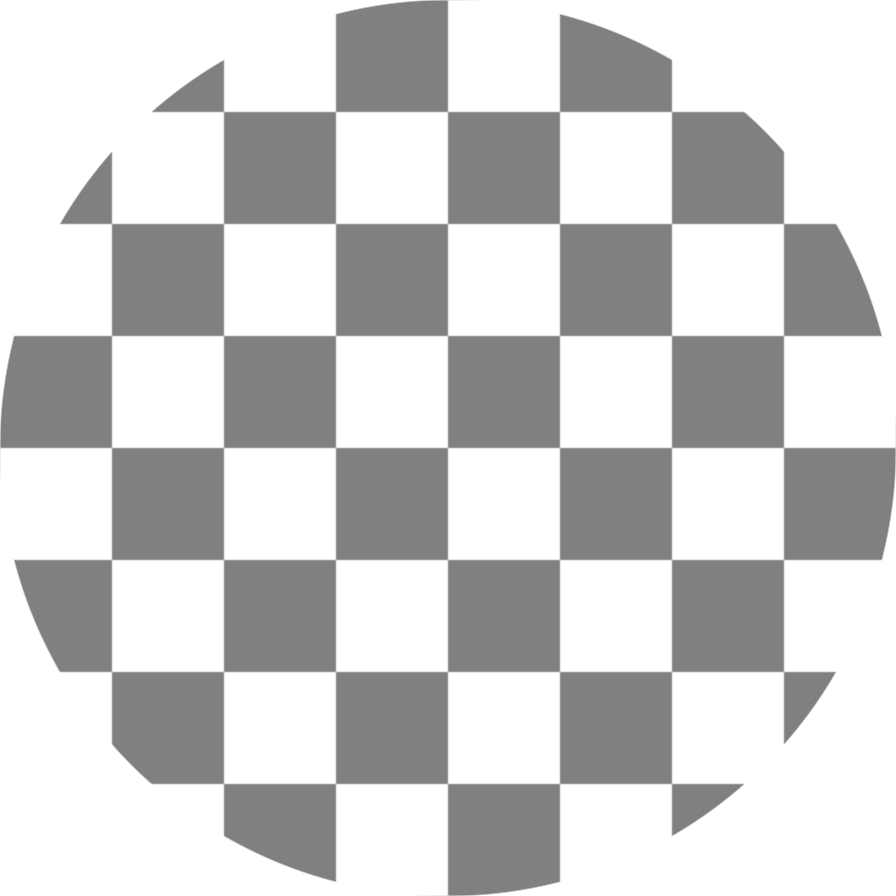
Give the GLSL for this pattern, as a three.js fragment shader.

```glsl
varying vec2 vUv;

const vec3 WHITE = vec3(1.0);
const vec3 GRAY = vec3(0.5);
const float CELLS = 8.0;
const float DISC_RADIUS = 0.5;
const float EDGE_WIDTH = 0.0019;

// Linear edge ramp: 1 inside (positive distance), 0 outside
float coverage(float inside, float width) {
  return clamp(inside / width + 0.5, 0.0, 1.0);
}

// Signed distance to the nearest stripe edge, positive in even stripes
float stripeDistance(float x, float stripes) {
  float period = 2.0 / stripes;
  float offset = fract(x / period + 0.25) - 0.5;
  return (0.25 - abs(offset)) * period;
}

// Cells whose column and row share parity are filled
float checker(vec2 p, float cells, float width) {
  float column = coverage(stripeDistance(p.x, cells), width);
  float row = coverage(stripeDistance(p.y, cells), width);
  return mix(1.0 - row, row, column);
}

float disc(vec2 p, vec2 center, float radius, float width) {
  return coverage(radius - distance(p, center), width);
}

void main() {
  float ink = checker(vUv, CELLS, EDGE_WIDTH)
            * disc(vUv, vec2(0.5), DISC_RADIUS, EDGE_WIDTH);
  gl_FragColor = vec4(mix(WHITE, GRAY, ink), 1.0);
}
```
